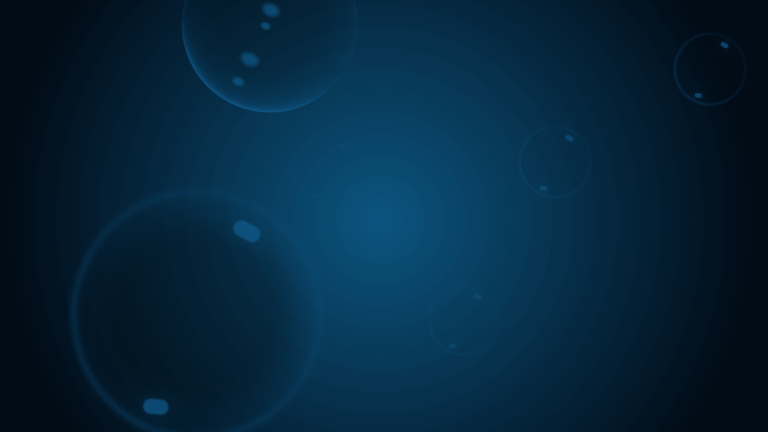
This background is drawn by a Shadertoy shader. Its source:

```glsl
// Faint translucent bubbles drifting over a deep blue radial glow.

// Lengths are in canvas heights; x is measured from the middle.
const vec2 GLOW_CENTER = vec2(-0.009, 0.491);
const float GLOW_RADIUS = 0.86;
const float BAND_WIDTH = 0.05;
const float BAND_AMOUNT = 0.45;
const vec3 GLOW_COLOR = vec3(0.045, 0.330, 0.500);
const vec3 DEEP_COLOR = vec3(0.003, 0.046, 0.090);
const vec3 SHINE_COLOR = vec3(0.060, 0.360, 0.560);

// Bubbles: center, radius, opacity
const int BUBBLE_COUNT = 5;
const vec4 BUBBLES[BUBBLE_COUNT] = vec4[](
    vec4(-0.433, 0.271, 0.289, 0.85),
    vec4( 0.755, 0.840, 0.083, 0.80),
    vec4( 0.396, 0.625, 0.083, 0.65),
    vec4( 0.185, 0.259, 0.081, 0.45),
    vec4(-0.130, 0.606, 0.081, 0.18));

// Crescent bubble and its spots (center, size), relative to its radius
const vec3 CRESCENT = vec3(-0.264, 0.944, 0.204);
const int SPOT_COUNT = 4;
const vec3 SPOTS[SPOT_COUNT] = vec3[](
    vec3( 0.01,  0.16, 0.090),
    vec3(-0.05, -0.02, 0.050),
    vec3(-0.23, -0.40, 0.095),
    vec3(-0.36, -0.65, 0.060));

float capsule(vec2 p, vec2 halfAxis, float radius) {
    float t = clamp(dot(p, halfAxis) / dot(halfAxis, halfAxis), -1.0, 1.0);
    return length(p - halfAxis * t) - radius;
}

float bell(float x, float width) {
    return exp(-x * x / (width * width));
}

vec3 background(vec2 p) {
    float r = length(p - GLOW_CENTER);
    float stepped = (floor(r / BAND_WIDTH) + 0.5) * BAND_WIDTH;
    r = mix(r, stepped, BAND_AMOUNT);
    return mix(GLOW_COLOR, DEEP_COLOR, clamp(r / GLOW_RADIUS, 0.0, 1.0));
}

vec3 addBubble(vec3 color, vec2 p, vec4 bubble, float pixel) {
    vec2 q = (p - bubble.xy) / bubble.z;
    float blur = pixel / bubble.z;
    float r = length(q);
    vec2 dir = q / max(r, 0.001);

    // Dim interior, strongest in large bubbles
    float dim = 0.32 * smoothstep(0.05, 0.28, bubble.z) * bubble.w;
    color *= 1.0 - dim * (1.0 - smoothstep(0.55, 1.02, r));

    // Soft rim, brighter at the lower left
    float facing = 0.5 + 0.5 * dot(dir, normalize(vec2(-0.8, -0.6)));
    float rim = bell(r - 0.985, 0.035 + 0.3 * blur);
    color = mix(color, SHINE_COLOR, rim * bubble.w * mix(0.10, 0.30, facing));

    // Two opposite highlights with a faint halo
    float upper = capsule(q - vec2(0.40, 0.67), vec2(0.042, -0.023), 0.066);
    float lower = capsule(q - vec2(-0.33, -0.735), vec2(0.040, -0.004), 0.062);
    float d = min(upper, lower);
    float soft = 0.012 + 0.6 * blur;
    float shine = 1.0 - smoothstep(-soft, soft, d);
    float halo = 0.12 * exp(-max(d, 0.0) * 12.0);
    return mix(color, SHINE_COLOR, bubble.w * max(shine * 0.85, halo));
}

vec3 addCrescent(vec3 color, vec2 p, float pixel) {
    vec2 q = (p - CRESCENT.xy) / CRESCENT.z;
    float blur = pixel / CRESCENT.z;
    float r = length(q);
    float inside = 1.0 - smoothstep(1.0 - blur, 1.0 + blur, r);
    color *= 1.0 - 0.14 * inside * (1.0 - smoothstep(0.5, 1.0, r));

    // Crisp outer edge fading inward, lit from below
    vec2 dir = q / max(r, 0.001);
    float lit = smoothstep(0.10, 0.95, dot(dir, normalize(vec2(-0.45, -0.9))));
    float side = 0.25 * smoothstep(0.7, 1.0, abs(dir.x));
    float edge = exp(-max(1.0 - r, 0.0) * 28.0);
    float sheen = 0.22 * exp(-max(1.0 - r, 0.0) * 7.0);
    float rim = inside * (edge * max(lit, side) * 0.75 + sheen * lit);
    color = mix(color, SHINE_COLOR, rim);

    // Blurred oval spots
    for (int i = 0; i < SPOT_COUNT; i++) {
        vec2 s = (q - SPOTS[i].xy) / SPOTS[i].z;
        s.y += 0.2 * s.x;
        float spot = 1.0 - smoothstep(0.45, 1.35, length(s * vec2(0.9, 1.15)));
        color = mix(color, SHINE_COLOR, 0.65 * spot);
    }
    return color;
}

void mainImage(out vec4 fragColor, in vec2 fragCoord) {
    float pixel = 1.0 / iResolution.y;
    vec2 p = vec2(fragCoord.x - 0.5 * iResolution.x, fragCoord.y) * pixel;

    vec3 color = background(p);
    color = addCrescent(color, p, pixel);
    for (int i = 0; i < BUBBLE_COUNT; i++) {
        color = addBubble(color, p, BUBBLES[i], pixel);
    }
    fragColor = vec4(color, 1.0);
}
```
